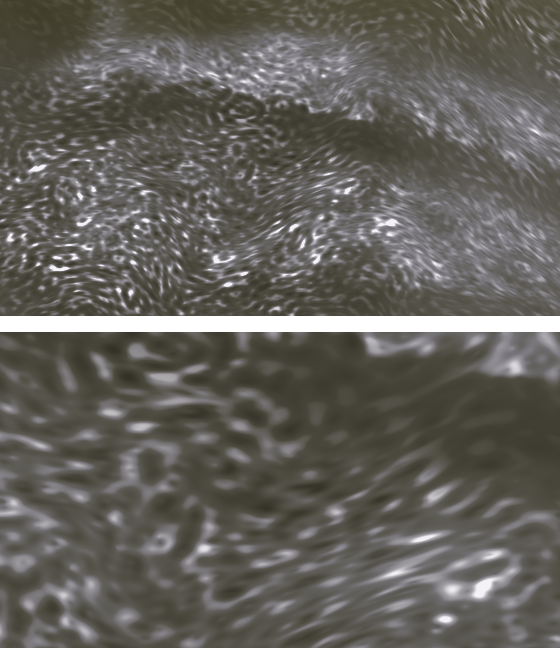
Top: the whole. Bottom: its middle third, enlarged.
A WebGL 2 fragment shader for this texture:

```glsl
#version 300 es
precision highp float;
// Murky olive water with silvery sheen bands, crossing ripples and sun glints.

uniform vec2 u_resolution;
out vec4 fragColor;

vec2 hash2(vec2 cell) {
    vec2 s = vec2(dot(cell, vec2(127.1, 311.7)), dot(cell, vec2(269.5, 183.3)));
    return fract(sin(s) * 43758.55);
}

// Cellular noise: every cell holds a drop that sends out fading circular waves.
float drops(vec2 p, float waveNumber) {
    vec2 base = floor(p);
    float sum = 0.0;
    for (int y = -1; y <= 1; y++) {
        for (int x = -1; x <= 1; x++) {
            vec2 cell = base + vec2(x, y);
            vec2 rnd = hash2(cell);
            float d = length(p - cell - rnd);
            float fade = max(1.0 - d * d, 0.0);
            sum += fade * fade * cos(d * waveNumber + 6.283 * fract(rnd.x * 7.0 + rnd.y * 3.0));
        }
    }
    return sum;
}

// Layered sines that bend the surface.
vec2 bend(vec2 p) {
    float freq = 5.0;
    for (int i = 0; i < 4; i++) {
        p += 0.24 / freq * sin(freq * p.yx + vec2(1.7, 4.1) * float(i + 1));
        p = mat2(0.96, 0.28, -0.28, 0.96) * p;
        freq *= 1.9;
    }
    return mat2(0.43, -0.90, 0.90, 0.43) * p;
}

// Soft tilted ellipse.
float patchMask(vec2 p, vec2 centre, vec2 radius, float angle) {
    float c = cos(angle), s = sin(angle);
    vec2 q = mat2(c, -s, s, c) * (p - centre) / radius;
    return exp(-dot(q, q) * dot(q, q));
}

float rings(vec2 p, vec2 centre, float reach) {
    float d = length((p - centre) * vec2(0.85, 1.1));
    return sin(d * 215.0) * exp(-d * d / (reach * reach));
}

void main() {
    vec2 p = gl_FragCoord.xy / u_resolution.y;
    p.x += 0.889 - 0.5 * u_resolution.x / u_resolution.y;

    // Current: the right side runs downhill
    float right = max(p.x - 0.85, 0.0);
    vec2 flow = bend(p + vec2(0.0, 0.35 * right * right));
    vec2 q = flow * vec2(0.95, 1.5);

    // Wave layers
    float swell = drops(q * 2.8, 5.0);
    float clump = drops(flow * vec2(6.0, 12.0) + 23.0, 4.5);
    float fine = drops(q * vec2(28.0, 40.0) + 9.0, 6.0);
    float waves = 0.75 * drops(q * 5.0 + 3.0, 28.0)
                + 0.85 * drops(q * 11.0 + 17.0, 12.0)
                + 0.85 * drops(q * 20.0 + 41.0, 7.0)
                + 0.5 * fine + 0.4 * clump;
    vec2 wobble = p + 0.008 * vec2(swell + clump, swell - clump);
    waves += 1.2 * rings(wobble, vec2(0.77, 0.65), 0.11)
           + 0.7 * rings(wobble, vec2(0.91, 0.46), 0.08)
           + 0.7 * rings(wobble, vec2(0.47, 0.27), 0.09);

    // Reflected sky, with ragged edges
    vec2 r = p + 0.025 * vec2(swell, clump) + 0.007 * waves;
    float sheen = patchMask(r, vec2(0.66, 0.81), vec2(0.50, 0.085), 0.04)
                + 0.7 * patchMask(r, vec2(1.02, 0.74), vec2(0.28, 0.10), -0.2)
                + 0.5 * patchMask(r, vec2(0.33, 0.94), vec2(0.07, 0.10), 0.2)
                + 0.7 * patchMask(r, vec2(1.62, 0.61), vec2(0.36, 0.12), -0.4)
                + 0.85 * patchMask(r, vec2(1.48, 0.23), vec2(0.46, 0.16), -0.3)
                + 0.5 * patchMask(r, vec2(0.60, 0.33), vec2(0.56, 0.26), -0.1);
    float shade = patchMask(r, vec2(0.42, 0.64), vec2(0.26, 0.06), 0.1)
                + patchMask(r, vec2(1.12, 0.57), vec2(0.36, 0.06), -0.15)
                + 0.6 * patchMask(r, vec2(0.15, 0.95), vec2(0.20, 0.12), 0.3)
                + 0.6 * patchMask(r, vec2(0.95, 0.05), vec2(0.30, 0.06), -0.1);
    sheen = clamp((sheen - 0.6 * shade) * (1.0 + 0.45 * clump + 0.3 * swell), 0.0, 1.2);

    // Where the surface is choppy enough to glint
    float chop = 0.26 + 0.24 * sheen
               + 0.7 * patchMask(r, vec2(0.48, 0.28), vec2(0.66, 0.34), -0.1)
               + 0.45 * patchMask(r, vec2(1.02, 0.42), vec2(0.30, 0.13), -0.2)
               + 0.3 * patchMask(r, vec2(0.77, 0.65), vec2(0.15, 0.13), 0.0)
               + 0.45 * patchMask(r, vec2(1.55, 0.95), vec2(0.28, 0.08), -0.4);
    chop = clamp(chop * (1.0 + 0.3 * swell + 0.2 * clump) - 0.15 * shade, 0.12, 1.0);

    // Brightness: grey crests around small white glints
    float crest = smoothstep(0.1, 1.3, waves) * chop;
    float glint = smoothstep(1.1, 2.5, waves) * chop * chop;
    float light = 0.295 + 0.19 * sheen * (0.9 + 0.25 * fine)
                + 0.04 * smoothstep(0.9, 1.7, p.x) - 0.045 * shade
                + 0.02 * swell + 0.045 * chop * waves
                + 0.14 * crest + 0.5 * glint;
    light = clamp(light, 0.18, 0.95);

    // Olive in the depths, cool grey in the reflections
    float cool = smoothstep(0.26, 0.52, light);
    vec3 colour = light + vec3(0.01, 0.0, mix(-0.045, 0.015, cool));
    colour += min(sheen, 1.0) * vec3(-0.004, 0.0, 0.008);
    colour.b -= 0.03 * smoothstep(0.7, 1.0, p.y) * (1.0 - min(sheen, 1.0));
    fragColor = vec4(clamp(colour, 0.0, 1.0), 1.0);
}
```
